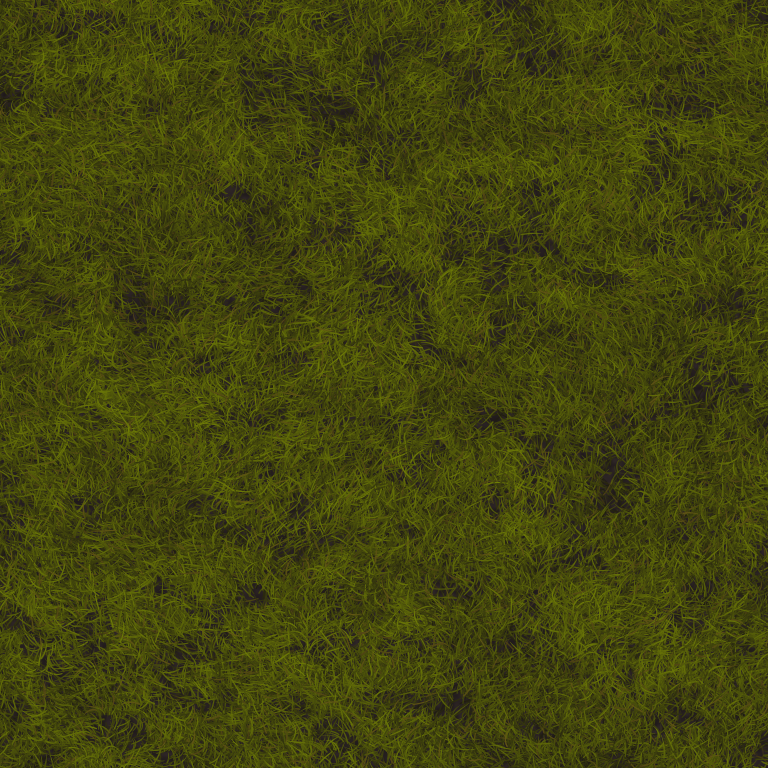
Reproduce this texture procedurally as a Shadertoy shader.

```glsl
// Draws a mossy lawn seen from above: fine tangled grass blades over dark soil.

#define LAYERS 28            // stacked sheets of blades, deepest first
#define CELL 0.018           // one blade per cell and sheet
#define BLADE_MIN 0.008      // shortest half length
#define BLADE_MAX 0.017      // longest half length, must stay below CELL
#define HALF_WIDTH 0.00085   // half width at the root
#define FAN 2.5              // random spread of directions in a tuft
#define TUFT_TURN 3.0        // turn of direction between tufts
#define TONE_SPREAD 0.85     // brightness range from blade to blade
#define SOIL vec3(0.150, 0.122, 0.125)
#define DARK_GRASS vec3(0.170, 0.168, 0.055)
#define BRIGHT_GRASS vec3(0.400, 0.445, 0.028)
#define STRAW vec3(0.340, 0.270, 0.090)

float hash(vec2 p) {
    return fract(sin(dot(p, vec2(12.9898, 78.233))) * 43758.5453);
}

vec4 hash4(vec3 p) {
    float seed = dot(p, vec3(12.9898, 78.233, 37.719));
    return fract(sin(seed + vec4(0.0, 1.7, 3.1, 4.9)) * 43758.5453);
}

float noise(vec2 p) {
    vec2 i = floor(p), f = fract(p);
    f = f * f * (3.0 - 2.0 * f);
    return mix(mix(hash(i), hash(i + vec2(1, 0)), f.x),
               mix(hash(i + vec2(0, 1)), hash(i + vec2(1, 1)), f.x), f.y);
}

// Share of a pixel-wide window around v that lies within -w..w.
float lineCoverage(float v, float w, float pixel) {
    return (clamp(v + 0.5 * pixel, -w, w) - clamp(v - 0.5 * pixel, -w, w)) / pixel;
}

void mainImage(out vec4 fragColor, in vec2 fragCoord) {
    float pixel = 1.0 / iResolution.y;
    vec2 uv = fragCoord * pixel;

    // Slowly varying fields: growth, brightness and direction of the tufts
    float patches = 0.65 * noise(uv * vec2(19.0, 27.0) + 3.7)
                  + 0.35 * noise(uv * vec2(43.0, 57.0) + 11.3);
    float density = mix(0.32, 1.1, smoothstep(0.2, 0.62, patches));
    float tuft = 0.6 * noise(uv * 23.0 + 31.0) + 0.4 * noise(uv * 6.0 + 17.0);
    float lean = TUFT_TURN * (noise(uv * 11.0 + 53.0) - 0.5);

    // Soil
    vec3 color = SOIL * (0.8 + 0.4 * noise(uv * 170.0));

    // Blades
    for (int layer = 0; layer < LAYERS; layer++) {
        float height = (float(layer) + 0.5) / float(LAYERS);
        vec2 grid = uv / CELL + fract(float(layer) * vec2(0.618, 0.755));
        vec2 home = floor(grid);

        for (int k = 0; k < 9; k++) {
            vec2 cell = home + vec2(k % 3 - 1, k / 3 - 1);
            vec4 rnd = hash4(vec3(cell, float(layer)));
            vec2 offset = (grid - cell - rnd.xy) * CELL;

            // Blade frame: u runs along the bent blade, v across it
            float angle = lean + FAN * (rnd.z - 0.5);
            vec2 along = vec2(sin(angle), cos(angle));
            float halfLength = mix(BLADE_MIN, BLADE_MAX, fract(rnd.x * 7.3 + rnd.z * 5.1));
            float u = dot(offset, along) / halfLength;
            float v = dot(offset, vec2(along.y, -along.x));
            v += (fract(rnd.y * 9.7 + rnd.z * 3.3) - 0.5) * 0.5 * halfLength * u * u;

            // Pointed tip, thinned out where growth is sparse
            float width = HALF_WIDTH * mix(1.0, 0.35, smoothstep(-0.2, 1.0, u));
            float cover = lineCoverage(v, width, pixel);
            cover *= 1.0 - smoothstep(0.85, 1.0, abs(u));
            cover *= smoothstep(rnd.w - 0.08, rnd.w + 0.08, density);

            // Tone: higher blades and tips catch more light
            float pick = fract(rnd.w * 11.3 + rnd.y * 6.1);
            float tone = 0.46 + 0.5 * (height - 0.65) + TONE_SPREAD * (pick - 0.5)
                       + 0.45 * (tuft - 0.5) + 0.12 * u;
            vec3 blade = mix(DARK_GRASS, BRIGHT_GRASS, max(tone, -0.2));
            float dry = step(0.93, fract(rnd.x * 13.1 + rnd.w * 4.7));
            blade = mix(blade, STRAW * (0.6 + 0.5 * height), 0.7 * dry);
            color = mix(color, blade, cover);
        }
    }

    fragColor = vec4(color, 1.0);
}
```
